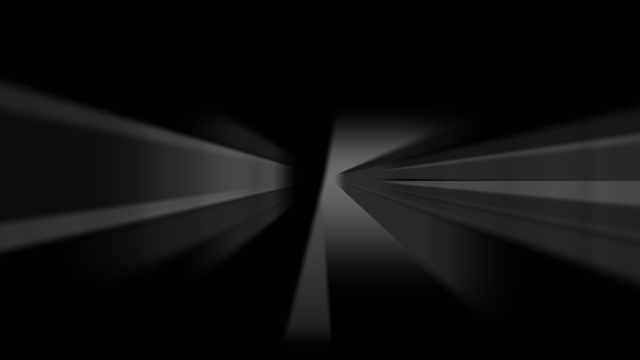
A WebGL 1 fragment shader for this background:

```glsl
precision highp float;
uniform vec2 u_resolution;

#define APEX vec2(0.914, 0.507)
#define RAY_SOFT 0.03
#define STREAK_CELLS 24.0
#define STREAK_DEPTH 0.14
#define PANEL_LIGHT 0.41
#define BLACK_LEVEL 0.004

float hash(float n) {
  return fract(sin(n * 12.9898) * 43758.5453);
}

float noise(float x) {
  float f = fract(x);
  return mix(hash(floor(x)), hash(floor(x) + 1.0), f * f * (3.0 - 2.0 * f));
}

// Soft-edged interval from lo to hi
float band(float x, float lo, float hi, float soft) {
  return smoothstep(lo - soft, lo + soft, x) - smoothstep(hi - soft, hi + soft, x);
}

float fadeOut(float x, float start, float end) {
  return 1.0 - smoothstep(start, end, x);
}

// Wide fan on the left: r is the distance from the apex, s the ray slope
float leftFan(vec2 d, float r, float s) {
  float bulge = (r - 0.22) / 0.25;
  float body = 0.05 + 0.22 * exp(-bulge * bulge);
  float light = body * band(s, -0.23, 0.29, RAY_SOFT);
  float rayGain = smoothstep(0.12, 0.5, r);
  light += 0.09 * rayGain * band(s, 0.21, 0.29, RAY_SOFT);
  light += 0.14 * rayGain * band(s, -0.225, -0.14, 0.02);

  // Faint outer rays
  float upper = band(s, 0.29, 0.60, 0.1) * fadeOut(r, 0.22, 0.45);
  light += 0.10 * upper * fadeOut(d.y, 0.13, 0.21);
  float lower = band(s, -0.50, -0.23, 0.06) * fadeOut(r, 0.3, 0.8);
  lower += band(s, -0.78, -0.50, 0.08) * fadeOut(r, 0.2, 0.45);
  light += 0.13 * lower * fadeOut(-d.y, 0.18, 0.34);
  return light * smoothstep(0.08, 0.16, r);
}

// Layered beams on the right
float rightFan(vec2 d, float r, float s) {
  float beams = 0.09 * band(s, 0.13, 0.225, RAY_SOFT);
  beams += 0.15 * band(s, -0.02, 0.14, 0.015);
  beams += 0.05 * band(s, 0.11, 0.14, 0.015);
  beams += 0.13 * band(s, -0.20, -0.09, 0.02);
  beams += 0.14 * band(s, -0.34, -0.20, 0.04);
  float core = band(s, -0.095, 0.1, 0.015) * fadeOut(d.y, -0.012, -0.007);
  beams = mix(beams, 0.28, core);

  // Shaded throat and the diagonal rays leaving it
  float throat = 0.17 * band(s, -0.34, 0.24, 0.05);
  float diagonal = 0.10 * band(s, 0.24, 0.42, 0.05) * fadeOut(r, 0.15, 0.46);
  float falling = band(s, -0.92, -0.34, 0.08) * fadeOut(r, 0.2, 0.56);
  diagonal += 0.17 * falling * fadeOut(-d.y, 0.25, 0.46);
  float light = mix(throat, beams, smoothstep(0.12, 0.22, r));
  return (light + diagonal) * smoothstep(0.01, 0.05, r);
}

// Bright slab behind the right fan, cut by a slanted left edge
float centrePanel(vec2 d, float r, float s) {
  float edge = -0.012 + d.y * (d.y > 0.0 ? 0.18 : 0.25);
  float above = fadeOut(d.y, 0.01, 0.21) * fadeOut(r, 0.18, 0.47);
  float below = fadeOut(-d.y, 0.0, 0.34);
  float light = PANEL_LIGHT * (d.y > 0.0 ? above : below);

  // Narrow column spreading downward
  float side = -0.025 - 0.068 * d.y;
  float column = 0.34 - 0.52 * max(-d.y, 0.0);
  column *= fadeOut(-d.y, 0.40, 0.48);
  float inColumn = fadeOut(d.x, side - 0.008, side + 0.008);
  light = mix(light, column, inColumn * smoothstep(0.04, 0.10, -d.y));

  float fanCover = band(s, -0.92, 0.42, 0.06);
  fanCover *= smoothstep(0.01, 0.05, r) * step(0.0, d.x);
  return light * smoothstep(-0.012, 0.012, d.x - edge) * (1.0 - fanCover);
}

void main() {
  vec2 p = gl_FragCoord.xy / u_resolution.y;
  vec2 d = p - APEX;
  float r = max(abs(d.x), 0.001);
  float s = d.y / r;

  float fan = d.x < 0.0 ? leftFan(d, r, s) : rightFan(d, r, s);
  fan *= 1.0 + STREAK_DEPTH * (noise(p.x * STREAK_CELLS) - 0.5);
  float light = fan + centrePanel(d, r, s);
  gl_FragColor = vec4(vec3(max(light, BLACK_LEVEL)), 1.0);
}
```
